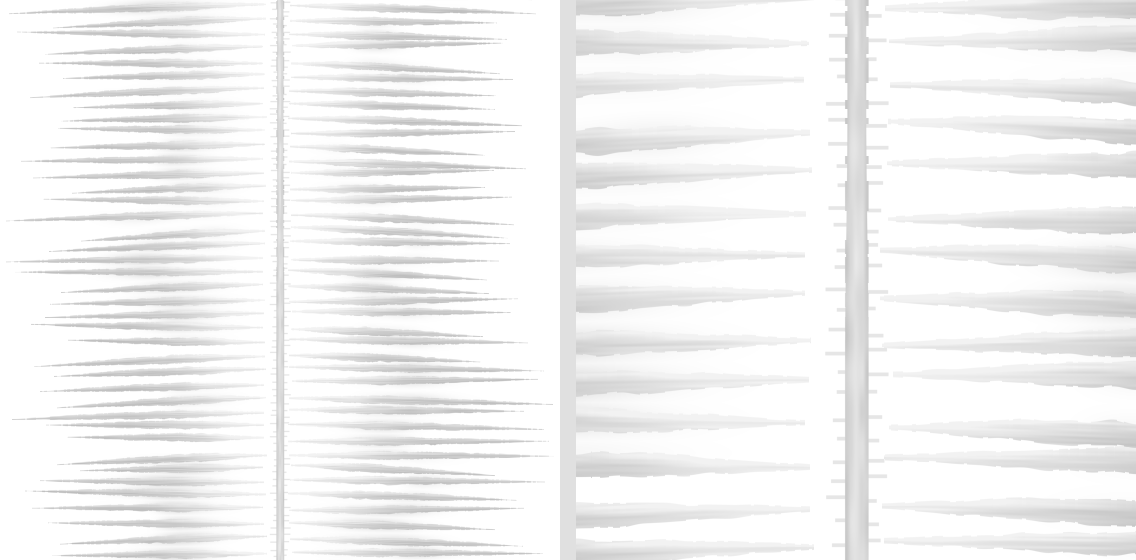
Left: the whole. Right: its middle third, enlarged.
A Shadertoy shader for this pattern:

```glsl
// A pale grey feather: a thin upright shaft with forty tapered barbs on each side.
// Every barb is a bent, tapering stroke in a jittered row; hashes vary its length
// and droop, while stretched value noise gives ragged edges and lengthwise streaks.

float hash(vec2 p) {
    vec3 q = fract(vec3(p.xyx) * 0.1031);
    q += dot(q, q.yzx + 33.33);
    return fract((q.x + q.y) * q.z);
}

float noise(vec2 p) {
    vec2 i = floor(p), f = fract(p);
    f = f * f * (3.0 - 2.0 * f);
    return mix(mix(hash(i), hash(i + vec2(1, 0)), f.x),
               mix(hash(i + vec2(0, 1)), hash(i + vec2(1, 1)), f.x), f.y);
}

// Grey level of one barb at uv, white outside it.
float barb(vec2 uv, float row, float side, float px) {
    vec2 id = vec2(row + 17.0, side * 40.0 + 91.0);
    float root = (side < 0.0 ? 0.023 : 0.014) + 0.008 * hash(id + 3.1);
    float tip = mix(0.345, 0.482, hash(id + 7.7));
    float s = (side * (uv.x - 0.5) - root) / (tip - root);
    if (s < 0.0 || s > 1.02) return 1.0;

    // Bent centre line; most tips droop a little.
    float droop = mix(-0.006, 0.019, hash(id + 12.3));
    float rootY = (row + 0.5 + 0.35 * (hash(id) - 0.5)) / 40.0;
    float d = uv.y - rootY - 0.003 + droop * pow(s, 1.3);

    // Long taper towards the tip, thin thread at the root, ragged edge.
    float width = 0.0082 * smoothstep(-0.12, 0.42, s) * (1.0 - pow(min(s, 1.0), 2.1));
    width *= 0.82 + 0.36 * noise(vec2(uv.x * 75.0, row * 5.0 + sign(d) * 2.0));
    width += 0.0006 * step(0.35, noise(vec2(uv.x * 260.0, row * 9.0)));
    float cover = smoothstep(-px, px, width - abs(d));

    // Light upper edge and root, darker underside and outer part.
    float across = d / max(width, 0.0005);
    float grey = mix(0.93, 0.775, smoothstep(0.0, 0.58, s));
    grey += 0.09 * smoothstep(-0.25, 0.9, across);
    grey += 0.07 * (noise(vec2(uv.x * 22.0 + row * 3.0, d * 650.0 + side * 30.0)) - 0.5);
    grey = clamp(grey, 0.74, 0.95);

    // Soft shade spilling into the gap around the middle of the barb.
    float patchy = smoothstep(0.35, 0.85, noise(vec2(uv.x * 9.0 + side, uv.y * 14.0)));
    float spill = 0.16 * patchy * exp(-pow((s - 0.43) / 0.17, 2.0))
                * exp(-pow(d / 0.011, 2.0));
    return mix(1.0 - spill, grey, cover);
}

// Grey level of the shaft and the short ticks beside it.
float shaft(vec2 uv, float px) {
    float x = uv.x - 0.5005;
    float beaded = smoothstep(0.45, 0.6, uv.y);
    float nick = 0.0014 * beaded * step(0.5, noise(vec2(4.0, uv.y * 210.0)));
    float cover = smoothstep(-px, px, 0.0070 - nick - abs(x));
    float grey = 0.85 + 0.07 * (noise(vec2(x * 320.0, uv.y * 45.0)) - 0.5);
    grey -= 0.05 * smoothstep(0.0035, 0.0065, abs(x));
    grey += 0.035 * smoothstep(0.004, 0.0, abs(x + 0.001));

    float side = sign(x);
    float row = floor(uv.y * 80.0);
    float dy = (fract(uv.y * 80.0) - 0.3 - 0.4 * hash(vec2(row, side + 5.0))) / 80.0;
    float reach = 0.011 + 0.008 * hash(vec2(row + 9.0, side + 2.0));
    float tick = smoothstep(-px, px, 0.0011 - abs(dy))
               * smoothstep(-px, px, reach - abs(x));
    return mix(1.0 - 0.10 * tick, grey, cover);
}

void mainImage(out vec4 fragColor, in vec2 fragCoord) {
    vec2 uv = fragCoord / iResolution.xy;
    float px = 0.75 / iResolution.y;
    float side = uv.x < 0.5 ? -1.0 : 1.0;

    // Nearby rows may overlap because of droop and jitter; keep the darkest.
    float grey = shaft(uv, px);
    float row = floor(uv.y * 40.0);
    for (float k = -2.0; k <= 2.0; k++) {
        grey = min(grey, barb(uv, row + k, side, px));
    }
    fragColor = vec4(vec3(grey), 1.0);
}
```
